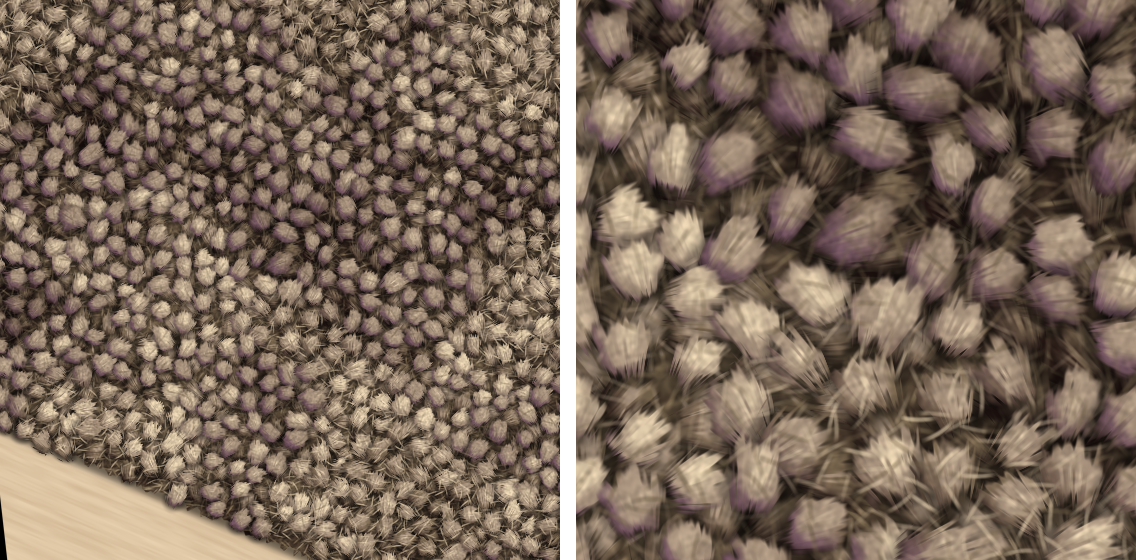
Left: the whole. Right: its middle third, enlarged.
This texture is drawn by a three.js fragment shader. Its source:

```glsl
// Shaggy brown rug of rounded wool tufts, its slanted edge lying on a pale wooden floor.
varying vec2 vUv;

const vec3 DEEP = vec3(0.12, 0.07, 0.06);
const vec3 TAN = vec3(0.465, 0.395, 0.295);
const vec3 MAUVE = vec3(0.445, 0.325, 0.375);
const vec3 STONE = vec3(0.65, 0.565, 0.485);
const vec3 CREAM = vec3(0.88, 0.80, 0.67);
const vec2 EDGE_DIR = vec2(0.920, -0.391);
const vec2 EDGE_NORMAL = vec2(0.391, 0.920);
const float EDGE_OFFSET = 0.219;
const float TUFTS_ACROSS = 24.0;

float hash(vec2 p) {
  vec3 q = fract(p.xyx * 0.1031);
  q += dot(q, q.yzx + 33.33);
  return fract((q.x + q.y) * q.z);
}

vec2 hash2(vec2 p) {
  return vec2(hash(p), hash(p + 71.7));
}

float noise(vec2 p) {
  vec2 i = floor(p);
  vec2 f = fract(p);
  f = f * f * (3.0 - 2.0 * f);
  float low = mix(hash(i), hash(i + vec2(1.0, 0.0)), f.x);
  float high = mix(hash(i + vec2(0.0, 1.0)), hash(i + 1.0), f.x);
  return mix(low, high, f.y);
}

vec2 rotate(vec2 p, float angle) {
  float c = cos(angle);
  float s = sin(angle);
  return vec2(c * p.x + s * p.y, c * p.y - s * p.x);
}

// Wool colour from shadow to highlight, passing through a chosen undertone
vec3 woolRamp(float light, vec3 undertone) {
  vec3 color = mix(DEEP, undertone, clamp(light / 0.45, 0.0, 1.0));
  color = mix(color, STONE, smoothstep(0.45, 0.72, light));
  return mix(color, CREAM, smoothstep(0.74, 1.08, light));
}

// Scattered thin hairs, combed alike within small locks; brightest hair wins
float hairs(vec2 p, float density, float spread) {
  vec2 g = p * density;
  float result = 0.0;
  for (int y = -1; y <= 1; y++) {
    for (int x = -1; x <= 1; x++) {
      vec2 id = floor(g) + vec2(float(x), float(y));
      vec2 rnd = hash2(id + density);
      float heading = noise(id * 0.3) * 5.0 + (hash(id + 9.3) - 0.5) * spread;
      vec2 q = rotate(g - id - rnd, heading);
      float across = abs(q.y + (rnd.x - 0.5) * 0.4 * q.x * q.x);
      float hair = smoothstep(0.15, 0.02, across) * smoothstep(0.9, 0.3, abs(q.x));
      result = max(result, hair * mix(0.3, 1.0, rnd.y));
    }
  }
  return result;
}

// Paints staggered domes of combed yarn, each shading the pile around it
vec3 paintTufts(vec3 color, vec2 p, vec2 shift, float fray, float gain, float softness) {
  vec2 g = p * TUFTS_ACROSS + shift;
  for (int y = 1; y >= -1; y--) {
    for (int x = -1; x <= 1; x++) {
      vec2 id = floor(g) + vec2(float(x), float(y));
      vec2 rnd = hash2(id + shift * 7.0);
      float stagger = 0.5 * mod(id.y, 2.0) - 0.25;
      vec2 center = id + 0.5 + vec2(stagger, 0.0) + (rnd - 0.5) * 0.45;
      float present = step(EDGE_OFFSET * TUFTS_ACROSS + 0.2, center.y - shift.y);
      float size = mix(0.82, 1.12, hash(id + 5.1));
      vec2 d = (g - center) / size;
      vec2 q = rotate(d, (hash(id + 3.7) - 0.5) * 2.8) / vec2(0.43, 0.5);
      float fan = q.x / max(1.5 + 0.6 * q.y, 0.5);
      float yarn = noise(vec2(fan * 15.0, q.y * 1.6) + id * 17.0);
      float lump = noise(q * 2.2 + id * 5.0) - 0.5;
      float dist = length(q) + (yarn - 0.5) * mix(0.35, 0.7, fray) + lump * 0.45;
      float shade = smoothstep(1.5, 0.8, length(q - vec2(0.0, -0.15))) * 0.42;
      color *= 1.0 - shade * present;
      float light = 0.78 - 0.38 * dist * dist + 0.5 * dot(d, vec2(0.25, 0.85));
      light += (yarn - 0.5) * mix(0.25, 0.55, fray) + (rnd.x - 0.5) * 0.3 + gain;
      float shadowSide = smoothstep(0.3, -0.3, d.y + d.x * 0.4);
      vec3 undertone = mix(TAN, MAUVE, mix(0.25, 1.0, shadowSide) * (1.0 - 0.8 * fray));
      float cover = smoothstep(1.12, 1.12 - softness, dist) * present;
      color = mix(color, woolRamp(light, undertone), cover);
    }
  }
  return color;
}

// Pale planks with long grain and a soft shadow beside the rug
vec3 woodFloor(vec2 p, float side) {
  float grain = noise(p * vec2(9.0, 110.0)) * 0.6 + noise(p * vec2(25.0, 300.0)) * 0.4;
  vec3 wood = mix(vec3(0.79, 0.68, 0.54), vec3(0.92, 0.83, 0.70), grain * 0.7 + 0.25);
  return wood * mix(0.5, 1.0, smoothstep(0.0, 0.02, -side));
}

void main() {
  vec2 p = vec2(dot(vUv, EDGE_DIR), dot(vUv, EDGE_NORMAL));
  float side = p.y - EDGE_OFFSET;
  vec2 wavy = p + 0.012 * (vec2(noise(p * 14.0), noise(p * 14.0 + 30.0)) - 0.5);
  float fray = smoothstep(0.42, 0.75, noise(p * vec2(6.0, 7.0) + 13.0));
  float patchLight = (noise(p * 5.0 + 40.0) - 0.5) * 0.3;
  patchLight += (noise(p * 13.0 + 8.0) - 0.5) * 0.26 + fray * 0.1;

  // Deep pile between the tufts
  float fuzz = noise(rotate(p, 0.7) * vec2(90.0, 260.0));
  float pile = 0.08 + 0.24 * fuzz + 0.4 * hairs(p, 60.0, 1.6) + patchLight * 0.8;
  float ragged = (noise(p * vec2(150.0, 50.0)) - 0.5) * 0.016;
  float rugMask = smoothstep(-0.002, 0.002, side + ragged);
  vec3 color = mix(woodFloor(p, side), woolRamp(pile, TAN), rugMask);

  // Sunken frayed yarn, then the upright tufts
  color = paintTufts(color, wavy, vec2(37.5, 20.4), 1.0, patchLight - 0.28, 0.5);
  color = paintTufts(color, wavy, vec2(0.0), fray, patchLight, 0.36);

  // Loose hairs lying over everything
  float onRug = smoothstep(-0.004, 0.006, side + ragged);
  float brown = hairs(p + 3.1, 56.0, 2.0);
  color = mix(color, TAN * 0.95, brown * 0.5 * onRug);
  float bright = hairs(p + 7.7, 68.0, 1.3);
  color = mix(color, mix(STONE, CREAM, fray), bright * mix(0.2, 0.7, fray) * onRug);
  color *= 1.0 + (noise(p * 330.0) - 0.5) * 0.2 * onRug;

  // Dark gap in the lower left corner
  float gap = vUv.x / 0.013 + vUv.y / 0.115;
  color *= smoothstep(0.9, 1.1, gap);
  gl_FragColor = vec4(color, 1.0);
}
```
